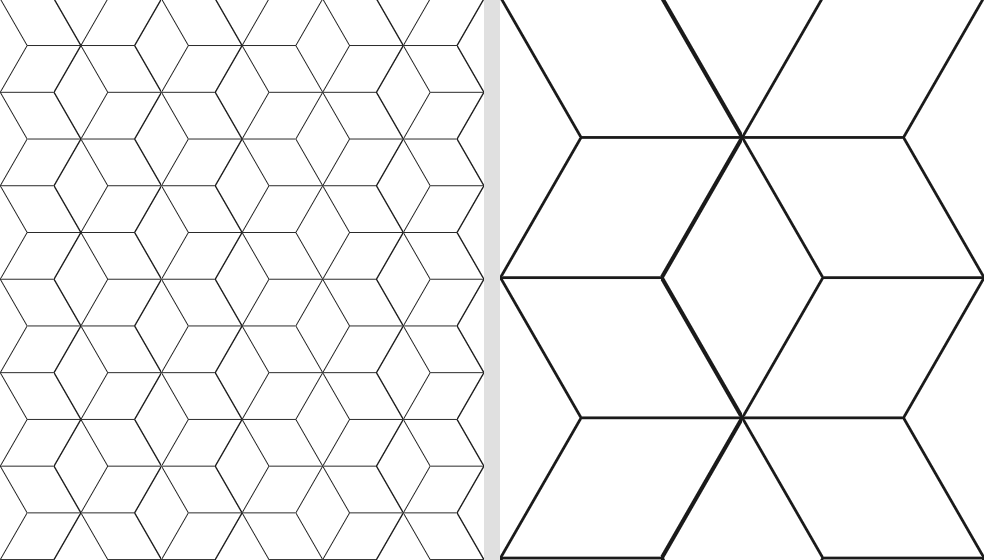
Left, the full canvas; right, a detail of the centre.
This pattern is drawn by a WebGL 1 fragment shader. Its source:

```glsl
precision highp float;

uniform vec2 u_resolution;

// Lengths are fractions of the canvas height
#define PITCH vec2(0.14394, 0.1669)
#define ORIGIN vec2(0.0005, 0.0007)
#define THIN_LINE 0.00166
#define HEAVY_LINE 0.00244
#define PLAIN_COLUMN_EVERY 4.0
#define INK vec3(0.10)
#define PAPER vec3(1.0)

const vec2 HEX_SCALE = vec2(0.866025, 1.0);
const vec2 SPOKE_NORMAL = vec2(0.866025, -0.5);

// Share of a pixel-wide window covered by a line of the given width
float lineCoverage(float dist, float width, float pixel) {
  float nearSide = max(dist - 0.5 * pixel, -0.5 * width);
  float farSide = min(dist + 0.5 * pixel, 0.5 * width);
  return clamp((farSide - nearSide) / pixel, 0.0, 1.0);
}

// Nearest six-spoked vertex: x is the column, odd columns sit half a row up
vec2 nearestHub(vec2 q) {
  vec2 evenHub = vec2(2.0 * floor(0.5 * q.x + 0.5), floor(q.y + 0.5));
  vec2 oddHub = vec2(2.0 * floor(0.5 * q.x) + 1.0, floor(q.y) + 0.5);
  vec2 toEven = (q - evenHub) * HEX_SCALE;
  vec2 toOdd = (q - oddHub) * HEX_SCALE;
  return dot(toEven, toEven) < dot(toOdd, toOdd) ? evenHub : oddHub;
}

void main() {
  float pixel = 1.0 / u_resolution.y;
  vec2 q = (gl_FragCoord.xy * pixel - ORIGIN) / PITCH;
  vec2 hub = nearestHub(q);
  vec2 local = (q - hub) * HEX_SCALE * PITCH.y;

  // Six spokes fill each hexagonal cell and join into rhombi
  float level = abs(local.y);
  float slanted = abs(dot(abs(local), SPOKE_NORMAL));

  // Left slanted spokes are heavier, except in the plain columns
  float plain = 1.0 - step(0.5, mod(hub.x + 0.25, PLAIN_COLUMN_EVERY));
  float heavy = (1.0 - plain) * step(local.x, 0.0);
  float slantWidth = mix(THIN_LINE, HEAVY_LINE, heavy);

  float ink = max(lineCoverage(level, THIN_LINE, pixel),
                  lineCoverage(slanted, slantWidth, pixel));
  gl_FragColor = vec4(mix(PAPER, INK, ink), 1.0);
}
```
